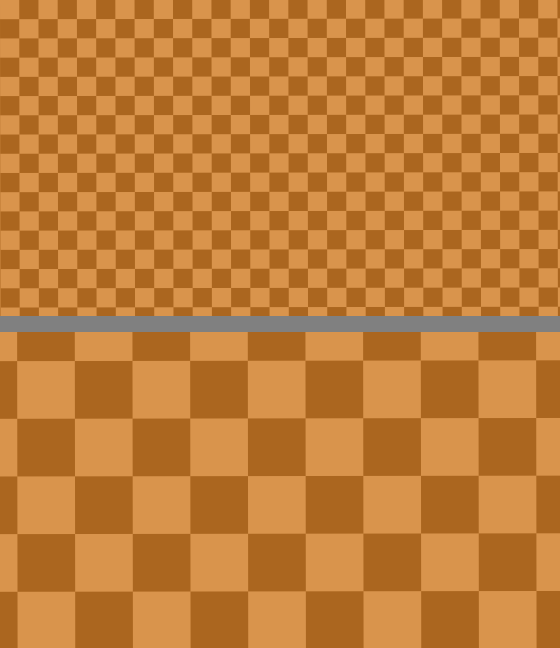
Top, the full canvas; bottom, a detail of the centre.
Give the GLSL for this pattern, as a Shadertoy shader.

```glsl
// Signed stripe: +1 on even cells, -1 on odd ones, ramped over about one pixel
vec2 softStripes(vec2 cell, float pixel) {
    vec2 toEdge = 0.5 - abs(fract(cell) - 0.5);
    vec2 parity = 1.0 - 2.0 * mod(floor(cell), 2.0);
    return parity * clamp(2.0 * toEdge / pixel, 0.0, 1.0);
}

void mainImage(out vec4 fragColor, in vec2 fragCoord) {
    // Canvas heights, measured right and down from the upper left corner
    vec2 pos = vec2(fragCoord.x, iResolution.y - fragCoord.y) / iResolution.y;

    // Very slight tilt: rows rise toward the right
    pos += 0.0015 * vec2(-pos.y, pos.x);

    // About 29.2 squares across and 16.4 down
    float rows = 16.44;
    vec2 stripes = softStripes(pos * rows, rows / iResolution.y);

    // The product of both stripe directions gives the checks
    float light = 0.5 + 0.5 * stripes.x * stripes.y;
    vec3 color = mix(vec3(0.67, 0.40, 0.12), vec3(0.85, 0.58, 0.30), light);
    fragColor = vec4(color, 1.0);
}
```
